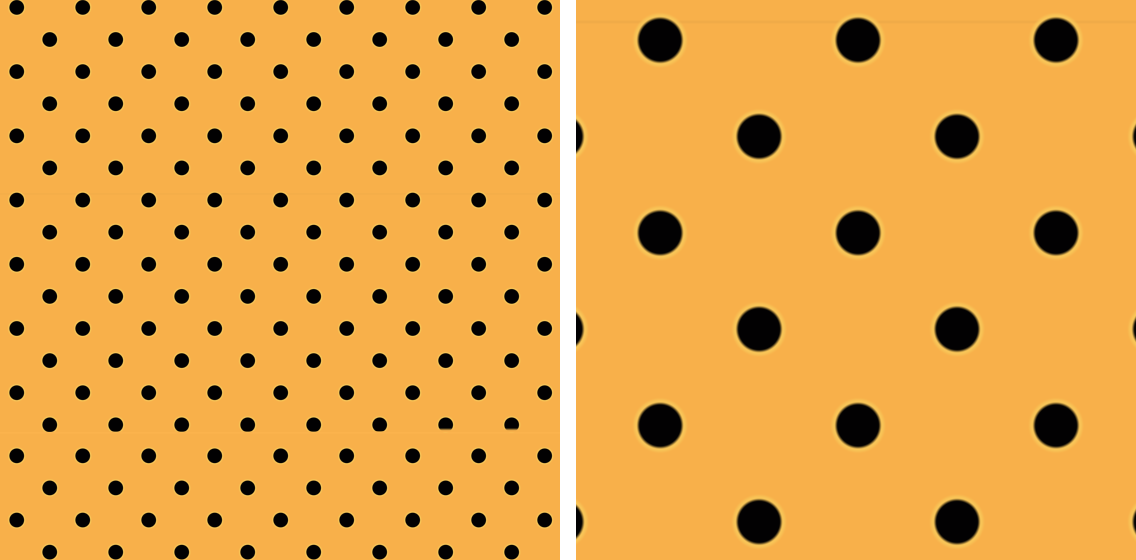
Left: the whole. Right: its middle third, enlarged.
This pattern is drawn by a WebGL 1 fragment shader. Its source:

```glsl
precision highp float;
// Staggered black polka dots on warm orange, with two faint horizontal print seams.

uniform vec2 u_resolution;

const vec3 ORANGE = vec3(0.973, 0.692, 0.290);
const vec3 HALO = vec3(0.975, 0.785, 0.350);
const vec3 INK = vec3(0.008, 0.004, 0.006);

const vec2 PITCH = vec2(0.11784, 0.05734);   // column and row spacing
const vec2 FIRST_DOT = vec2(0.0299, 0.0132); // measured from the top left
const float RADIUS = 0.0131;
const float UPPER_SEAM = 0.3464;
const float LOWER_SEAM = 0.7721;
const float SEAM_SLIP = 0.0020;              // rows below the seam sit higher

float hash(float n) {
  return fract(sin(n * 91.73) * 4375.85);
}

// Soft horizontal line of the given half width.
float hairline(float y, float center, float halfWidth) {
  return 1.0 - smoothstep(0.0, halfWidth, abs(y - center));
}

// Nearest dot of the half-drop lattice: xy = offset from its centre, z = column.
vec3 staggeredCell(vec2 p) {
  vec2 cell = (p - FIRST_DOT) / PITCH;
  float row = floor(cell.y + 0.5);
  cell.x -= 0.5 * mod(row, 2.0);
  float column = floor(cell.x + 0.5);
  return vec3((cell - vec2(column, row)) * PITCH, column);
}

// Ink kept above the lower seam; the two rightmost dots fade out early.
float seamWear(vec2 p, float column, float soft) {
  float faded = step(0.75, p.x);
  float ragged = 0.0010 * hash(column + 3.0);
  float cut = mix(LOWER_SEAM - 0.0008 - ragged, 0.7665, faded);
  float blur = mix(soft, 0.0032, faded);
  float kept = 1.0 - smoothstep(cut - blur, cut + blur, p.y);
  return max(kept, step(LOWER_SEAM, p.y));
}

void main() {
  vec2 p = gl_FragCoord.xy / u_resolution;
  p.y = 1.0 - p.y;
  float soft = max(0.0012, 0.75 / min(u_resolution.x, u_resolution.y));

  // Dot lattice, slipped below the lower seam
  vec2 slipped = p + vec2(0.0, SEAM_SLIP * step(LOWER_SEAM, p.y));
  vec3 cell = staggeredCell(slipped);
  float dist = length(cell.xy) - RADIUS;
  float wear = seamWear(p, cell.z, soft);
  float ink = (1.0 - smoothstep(-soft, soft, dist)) * wear;
  float halo = (1.0 - smoothstep(0.0012, 0.0038, dist)) * wear;

  // Ground with its faint seams
  vec3 color = ORANGE;
  color *= 1.0 - 0.035 * hairline(p.y, UPPER_SEAM, 0.0016);
  color += 0.018 * hairline(p.y, LOWER_SEAM + 0.0010, 0.0018);

  color = mix(color, HALO, 0.85 * halo);
  color = mix(color, INK, ink);
  gl_FragColor = vec4(color, 1.0);
}
```
